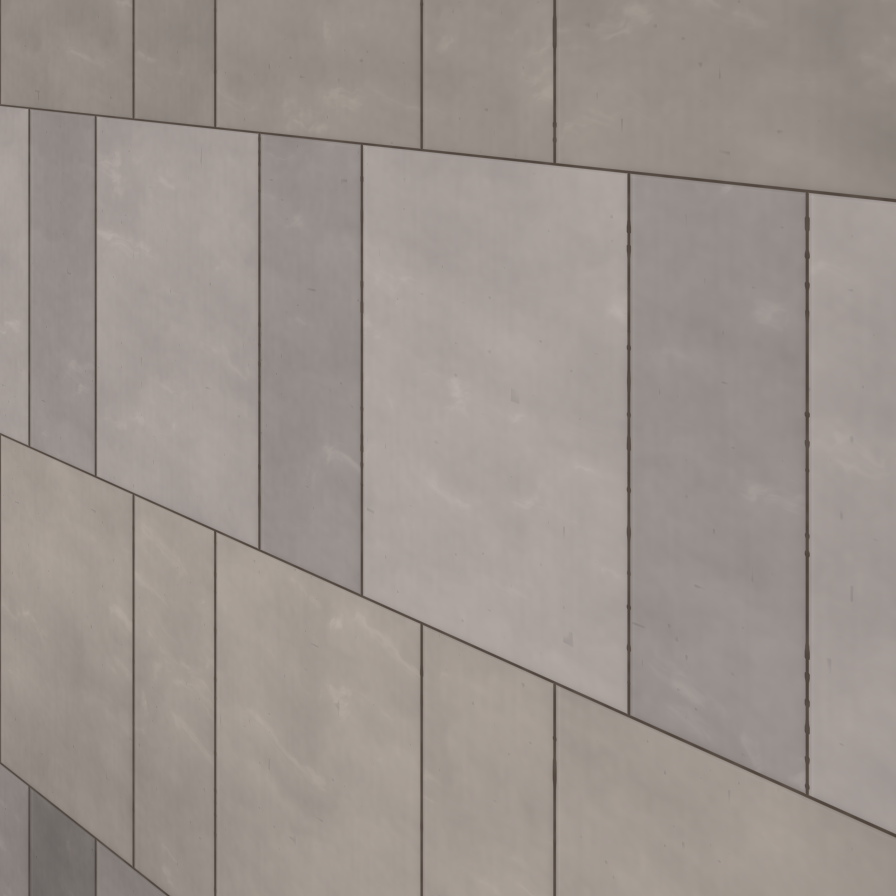
Write a Shadertoy shader that draws this texture.

```glsl
// Concrete cladding seen at an angle: rows of alternating wide and narrow slabs.
// Canvas points are projected onto the wall plane, where rows are one unit high
// and a wide-narrow pair is one unit long; layered noise gives the cloudy surface.

float hash(vec2 p) {
    vec3 q = fract(p.xyx * vec3(0.1031, 0.1030, 0.0973));
    q += dot(q, q.yzx + 33.33);
    return fract((q.x + q.y) * q.z);
}

float noise(vec2 p) {
    vec2 i = floor(p), f = fract(p);
    f = f * f * (3.0 - 2.0 * f);
    return mix(mix(hash(i), hash(i + vec2(1, 0)), f.x),
               mix(hash(i + vec2(0, 1)), hash(i + vec2(1, 1)), f.x), f.y);
}

// Layered noise centred on zero
float clouds(vec2 p) {
    float sum = 0.0, amp = 0.5;
    for (int i = 0; i < 5; i++) {
        sum += amp * (noise(p) - 0.5);
        p = mat2(1.6, 1.2, -1.2, 1.6) * p + 7.3;
        amp *= 0.55;
    }
    return sum;
}

// Soft-edged joint coverage at a distance from its centre
float joint(float dist, float halfWidth, float pixel) {
    return 1.0 - smoothstep(halfWidth - pixel, halfWidth + pixel, dist);
}

void mainImage(out vec4 fragColor, in vec2 fragCoord) {
    vec2 p = fragCoord / iResolution.xy;
    float pixel = 0.8 / min(iResolution.x, iResolution.y);

    // Perspective projection onto the wall
    float depth = p.x + 1.073;
    float rowHeight = 0.342 * depth;
    vec2 wall = vec2((0.932 - 1.0 / depth) / 0.1705,
                     (1.0 - p.y - 0.1172 - 0.1068 * p.x) / rowHeight);
    float unitLength = 0.1705 * depth * depth;

    // Slab layout: every other row is shifted by about half a pair
    float row = floor(wall.y);
    float evenRow = 1.0 - mod(row + 2.0, 2.0);
    float along = wall.x - 0.495 * evenRow;
    float pairStart = fract(along);
    float narrow = step(0.6667, pairStart);
    vec2 slab = vec2(floor(along) * 2.0 + narrow, row);
    float slabLength = mix(0.6667, 0.3333, narrow);
    float fromLeft = pairStart - 0.6667 * narrow;

    // Distances to the slab edges, in canvas units
    float left = fromLeft * unitLength;
    float right = (slabLength - fromLeft) * unitLength;
    float v = fract(wall.y);
    float slope = 0.1068 + 0.342 * wall.y;
    float across = rowHeight / sqrt(1.0 + slope * slope);
    float top = v * across, bottom = (1.0 - v) * across;

    // Slab tone and broad lighting
    float tone = 0.635 + 0.022 * (hash(slab + 41.0) - 0.5);
    tone += evenRow * mix(0.018, -0.042, narrow) - 0.008 * narrow;
    tone -= 0.036 * step(row, -0.5) + 0.05 * step(1.5, row);
    tone -= 0.09 * (1.0 - smoothstep(0.0, 0.4, length(p * vec2(0.8, 1.0))));
    tone -= 0.03 * smoothstep(0.82, 1.0, p.x) + 0.02 * smoothstep(0.75, 1.0, p.y);

    // Cloudy stains, level streaks, upright grain and small pits
    vec2 seed = slab * vec2(17.3, 9.1) + 60.0;
    vec2 face = vec2(wall.x * 1.5, wall.y) + seed;
    float stain = clouds(face * vec2(3.5, 5.0));
    float streak = clouds(face * vec2(4.0, 15.0) + stain * 2.0);
    float grain = noise(face * vec2(70.0, 6.0)) - 0.5;
    tone += 0.065 * stain + 0.045 * streak + 0.007 * grain;
    tone += 0.035 * smoothstep(0.18, 0.4, streak);
    tone += 0.012 * (noise(face * vec2(45.0, 60.0)) - 0.5);
    tone -= 0.05 * smoothstep(0.95, 1.0, noise(face * vec2(38.0, 46.0) + 5.0));

    // Warm grey, slightly cooler on darker slabs
    vec3 warmth = mix(vec3(1.0, 0.943, 0.895), vec3(1.0, 0.948, 0.922), evenRow);
    vec3 color = tone * warmth;

    // Faint bevel light and a soft shadow beside the joints
    float size = 0.0008 + 0.0008 * p.x;
    float side = min(left, right), level = min(top, bottom);
    color += 0.03 * (exp(-abs(left - 4.0 * size) / size)
                   + 0.7 * exp(-abs(top - 3.5 * size) / size));
    color *= 1.0 - 0.14 * exp(-min(side, level) / (2.2 * size));

    // Dark joints with slightly chipped upright edges
    float chip = smoothstep(0.72, 0.95, noise(vec2(floor(along * 3.0 + 0.5) * 5.0 + 90.0, wall.y * 65.0 + 200.0)));
    float upright = joint(side, size * (1.15 + 0.8 * chip * p.x), pixel);
    float flatJoint = joint(level, size * 1.1, pixel);
    float gap = max(upright, flatJoint);
    vec3 gapColor = vec3(0.29, 0.25, 0.22) + 0.05 * noise(p * 90.0);
    color = mix(color, gapColor, gap * 0.95);

    fragColor = vec4(clamp(color, 0.0, 1.0), 1.0);
}
```
